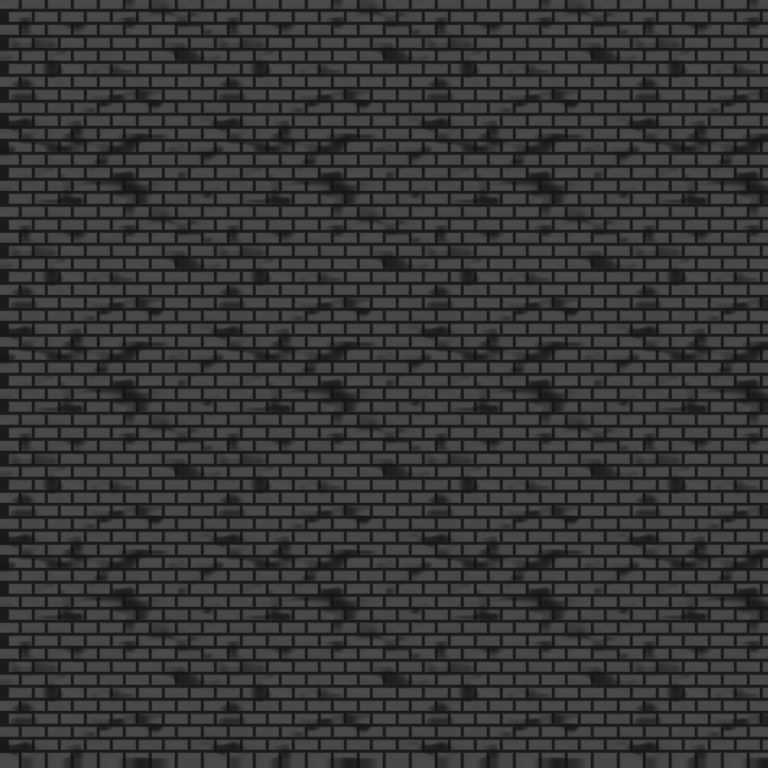
Give the GLSL for this texture, as a WebGL 2 fragment shader.

```glsl
#version 300 es
precision highp float;
// Dark grey running-bond brick wall, about 59 courses high, with sooty stains.
// Joints come from the distance to the nearest mortar line; the stains are
// wrapped value noise that recurs every 16 courses (8 bricks by 16 rows).
uniform vec2 u_resolution;
out vec4 outColor;

float hash(vec2 cell) {
    vec3 h = fract(cell.xyx * vec3(0.1031, 0.1030, 0.0973));
    h += dot(h, h.yzx + 33.33);
    return fract((h.x + h.y) * h.z);
}

// Value noise whose lattice wraps after the given number of cells
float wrappedNoise(vec2 p, vec2 period) {
    vec2 cell = floor(p);
    vec2 f = fract(p);
    f = f * f * (3.0 - 2.0 * f);
    vec2 a = mod(cell, period);
    vec2 b = mod(cell + 1.0, period);
    return mix(mix(hash(a), hash(vec2(b.x, a.y)), f.x),
               mix(hash(vec2(a.x, b.y)), hash(b), f.x), f.y);
}

// Stain strength: broad horizontal patches broken up by finer grain
float stain(vec2 wall) {
    const float TILE = 16.0;
    vec2 broad = vec2(0.5, 1.0);
    vec2 fine = vec2(1.0, 2.0);
    float n = 0.62 * wrappedNoise(wall * broad + 0.3, TILE * broad)
            + 0.38 * wrappedNoise(wall * fine + 7.6, TILE * fine);
    return smoothstep(0.57, 0.87, n);
}

// Distance to the nearest whole number
float lineDistance(float x) {
    return abs(fract(x + 0.5) - 0.5);
}

void main() {
    // Wall position in courses, measured down from the top left
    const float COURSES = 59.08;
    vec2 uv = gl_FragCoord.xy / u_resolution;
    vec2 wall = vec2(uv.x, 1.0 - uv.y) * COURSES;
    float soft = COURSES / min(u_resolution.x, u_resolution.y);

    // The left and bottom borders stretch the outermost strip
    wall = vec2(max(wall.x, 0.6), min(wall.y, 58.46)) - vec2(0.56, 0.79);

    // Bricks are two courses wide; alternate rows shift by half a brick
    float row = floor(wall.y);
    float across = 2.0 * lineDistance((wall.x - mod(row, 2.0)) * 0.5);
    float joint = min(across, lineDistance(wall.y));

    // Shaded rim rising to a flat face, with faint mottling
    float face = mix(0.215, 0.285, smoothstep(0.08, 0.23, joint));
    face += 0.02 * (wrappedNoise(wall * vec2(1.0, 3.0), vec2(16.0, 48.0)) - 0.5);
    face *= 1.0 - 0.6 * stain(wall);

    // Mortar, slightly darker under the stains
    float mortar = 0.105 - 0.025 * stain(wall);
    float brick = smoothstep(0.1 - 0.5 * soft, 0.1 + 0.5 * soft, joint);
    outColor = vec4(vec3(mix(mortar, face, brick)), 1.0);
}
```
